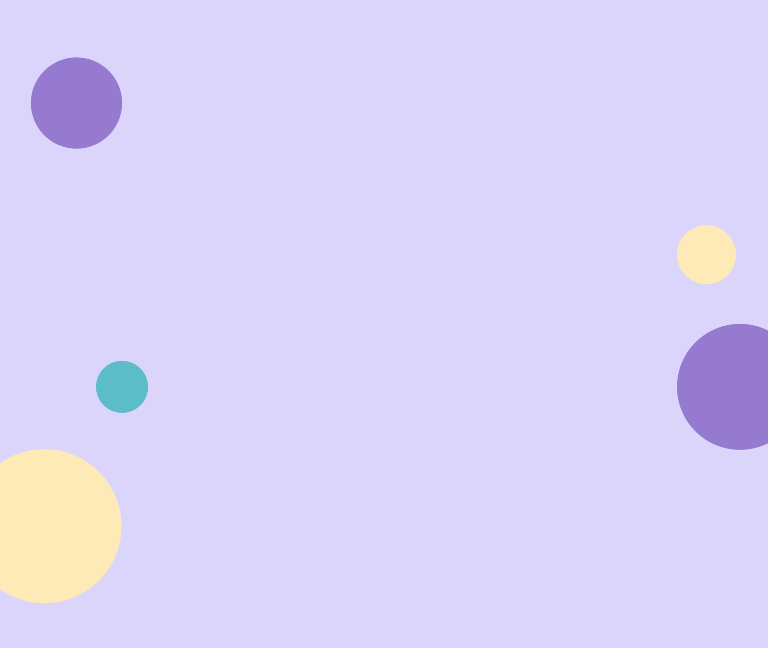
Give the GLSL for this background, as a WebGL 2 fragment shader.

```glsl
#version 300 es
precision highp float;
// Flat lavender background with a few plain discs along its left and right sides.

#define LAVENDER vec3(0.863, 0.835, 0.984)
#define PURPLE   vec3(0.588, 0.478, 0.816)
#define CREAM    vec3(0.992, 0.918, 0.714)
#define TEAL     vec3(0.361, 0.741, 0.788)
#define EDGE_PIXELS 1.0

uniform vec2 u_resolution;
out vec4 fragColor;

const int DISC_COUNT = 5;

// Centre as a fraction of the canvas, radius as a fraction of its width.
const vec3 DISCS[DISC_COUNT] = vec3[](
    vec3(0.0996, 0.841, 0.0594),
    vec3(0.9199, 0.607, 0.0384),
    vec3(0.1589, 0.403, 0.0339),
    vec3(0.9635, 0.403, 0.0820),
    vec3(0.0579, 0.188, 0.1003)
);

// Colours repeat in order from disc to disc.
const vec3 PALETTE[3] = vec3[](PURPLE, CREAM, TEAL);

// Signed distance to a disc, negative inside.
float discDistance(vec2 point, vec2 centre, float radius) {
    return length(point - centre) - radius;
}

void main() {
    // Square units: the canvas is one unit wide.
    vec2 canvas = vec2(1.0, u_resolution.y / u_resolution.x);
    vec2 point = gl_FragCoord.xy / u_resolution.x;
    float halfEdge = 0.5 * EDGE_PIXELS / u_resolution.x;

    vec3 color = LAVENDER;
    for (int i = 0; i < DISC_COUNT; i++) {
        float dist = discDistance(point, DISCS[i].xy * canvas, DISCS[i].z);
        float coverage = 1.0 - smoothstep(-halfEdge, halfEdge, dist);
        color = mix(color, PALETTE[i % 3], coverage);
    }
    fragColor = vec4(color, 1.0);
}
```
